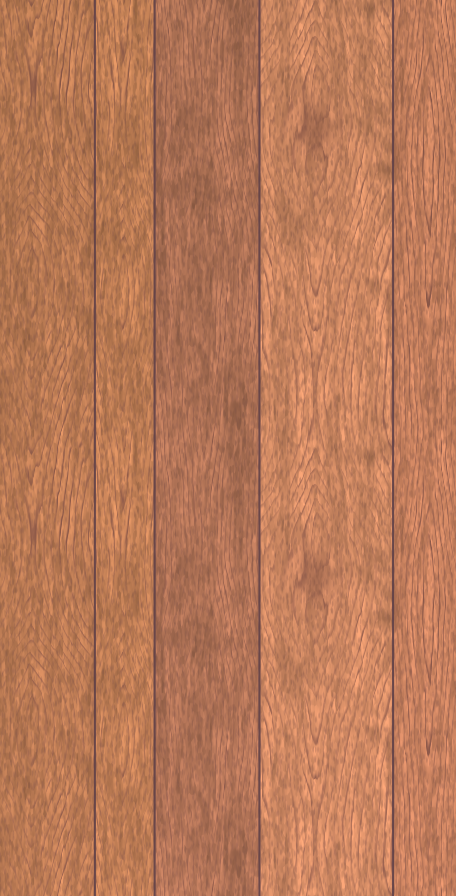
This texture is drawn by a Shadertoy shader. Its source:

```glsl
// Five unequal wood planks with thin dark seams; the grain repeats twice up the canvas.
// Growth rings are contours of a periodic height field that forms pointed arches;
// cellular noise adds fibres, pores and blotches, and one plank has a knot.

const float TAU = 6.2831853;

vec3 hash3(vec2 p) {
    vec3 q = fract(vec3(p.xyx) * vec3(0.1031, 0.1030, 0.0973));
    q += dot(q, q.yxz + 33.33);
    return fract((q.xxy + q.yzz) * q.zyx);
}

// Cellular noise, periodic in y: x = nearest distance, y = smooth cell value
vec2 cells(vec2 p, float rows) {
    float nearest = 9.0, sum = 0.0, total = 0.0;
    for (int j = -1; j <= 1; j++)
    for (int i = -1; i <= 1; i++) {
        vec2 cell = floor(p) + vec2(i, j);
        vec3 r = hash3(vec2(cell.x + 7.0, mod(cell.y, rows)));
        float d = length(cell + r.xy - p);
        float weight = exp(-8.0 * d * d);
        nearest = min(nearest, d);
        sum += weight * r.z;
        total += weight;
    }
    return vec2(nearest, sum / total);
}

// Layered sines with whole cycles in t, so that the grain tiles vertically
float sway(float x, float t) {
    return 0.6 * sin(TAU * 2.0 * t + x * 19.0)
         + 0.3 * sin(TAU * 5.0 * t - x * 31.0)
         + 0.1 * sin(TAU * 9.0 * t + x * 57.0);
}

void mainImage(out vec4 fragColor, in vec2 fragCoord) {
    vec2 uv = fragCoord / iResolution.xy;
    float t = fract(uv.y * 2.0);

    // Per plank: right edge, grain axis, eye height, ring spacing, arch size, tone
    float edge[5] = float[5](0.208, 0.339, 0.569, 0.862, 1.1);
    float axis[5] = float[5](0.070, 0.270, 0.448, 0.692, 0.940);
    float eye[5] = float[5](0.375, 0.35, 0.39, 0.714, 0.66);
    float spacing[5] = float[5](0.0165, 0.0125, 0.0110, 0.018, 0.0115);
    float arch[5] = float[5](4.2, 3.2, 2.2, 3.5, 1.5);
    vec3 tone[5] = vec3[5](
        vec3(0.745, 0.49, 0.330), vec3(0.775, 0.51, 0.34), vec3(0.690, 0.45, 0.335),
        vec3(0.800, 0.53, 0.38), vec3(0.765, 0.495, 0.36));

    // Find the plank and the distance to the closest seam
    int plank = 0;
    float seam = 1.0;
    for (int i = 0; i < 4; i++) {
        if (uv.x > edge[i]) plank = i + 1;
        seam = min(seam, abs(uv.x - edge[i]));
    }
    float figured = plank == 3 ? 1.0 : 0.0;

    // Height field: long pointed arches nested around an eye on each grain axis
    float bend = sway(uv.x, t);
    float across = (uv.x - axis[plank] + 0.004 * bend) / spacing[plank];
    float phase = TAU * (t - eye[plank]);
    phase += 0.3 * sin(phase) + 0.25 * (1.0 - cos(phase));
    float height = sqrt(across * across + 0.15) - arch[plank] * cos(phase)
                 + 0.2 * sway(uv.x * 2.5 + 1.3, t);
    height += 0.5 * (cells(vec2(uv.x * 24.0, t * 7.0), 7.0).y - 0.5);

    // Knot: a tilted whorl that pushes the rings aside
    float rise = t - 0.714 + 0.02 * bend;
    vec2 k = vec2(uv.x - 0.69 + 0.2 * rise, rise * 0.85);
    float knotDist = length(k / vec2(0.042, 0.055));
    float knot = figured * exp(-knotDist * knotDist);
    height += 2.5 * knot;

    // Fibres at several widths, blotches, fine speckle and short pores
    float blotch = cells(vec2(uv.x * 9.0, t * 5.0), 5.0).y - 0.5;
    float streak = cells(vec2(uv.x * 55.0 + bend * 0.4, t * 3.0), 3.0).y - 0.5;
    float fibre = cells(vec2(uv.x * 150.0 + bend * 0.8, t * 22.0), 22.0).y - 0.5;
    float speckle = cells(vec2(uv.x * 230.0, t * 75.0), 75.0).y - 0.5;
    float pore = smoothstep(0.36, 0.10, cells(vec2(uv.x * 125.0, t * 36.0), 36.0).x);

    // Rings: a slow darkening that ends in a thin line, broken up by the fibres
    float slope = fwidth(height);
    float turn = fract(height + 0.25 * fibre);
    float ring = 0.3 * turn * turn + smoothstep(0.62, 0.88, turn);
    ring *= 1.0 - smoothstep(1.0 - max(0.1, slope), 1.0, turn);
    ring *= clamp(0.85 + 1.3 * streak + 0.9 * fibre, 0.1, 1.5) / (1.0 + 5.0 * slope * slope);

    // Shimmer: soft cross ripples, strongest on the right of the knotted plank
    float ripple = sin(TAU * 13.0 * t + 3.0 * bend + uv.x * 30.0)
                 * (0.6 + 0.4 * sin(TAU * 3.0 * t + uv.x * 17.0));
    float shimmer = figured * ripple * (0.015 + 0.05 * smoothstep(0.70, 0.85, uv.x));

    // Wood colour
    vec3 color = tone[plank];
    color *= 1.0 + 0.14 * blotch + 0.20 * fibre + 0.13 * streak + 0.16 * speckle + shimmer;
    float ringDepth = 0.46 + 0.5 * blotch - 0.20 * figured;
    color = mix(color, vec3(0.51, 0.32, 0.27), clamp(ring * ringDepth, 0.0, 0.9));
    color = mix(color, vec3(0.49, 0.32, 0.29), 0.26 * pore);
    color = mix(color, vec3(0.47, 0.29, 0.24), 0.4 * knot);
    color += vec3(0.04, 0.022, 0.022) * (0.55 - uv.y);

    // Thin seams
    float pixel = 1.0 / iResolution.x;
    float groove = 1.0 - smoothstep(0.0021 - 0.5 * pixel, 0.0021 + 0.7 * pixel, seam);
    color = mix(color, vec3(0.37, 0.25, 0.28), 0.9 * groove);

    fragColor = vec4(clamp(color, 0.0, 1.0), 1.0);
}
```
